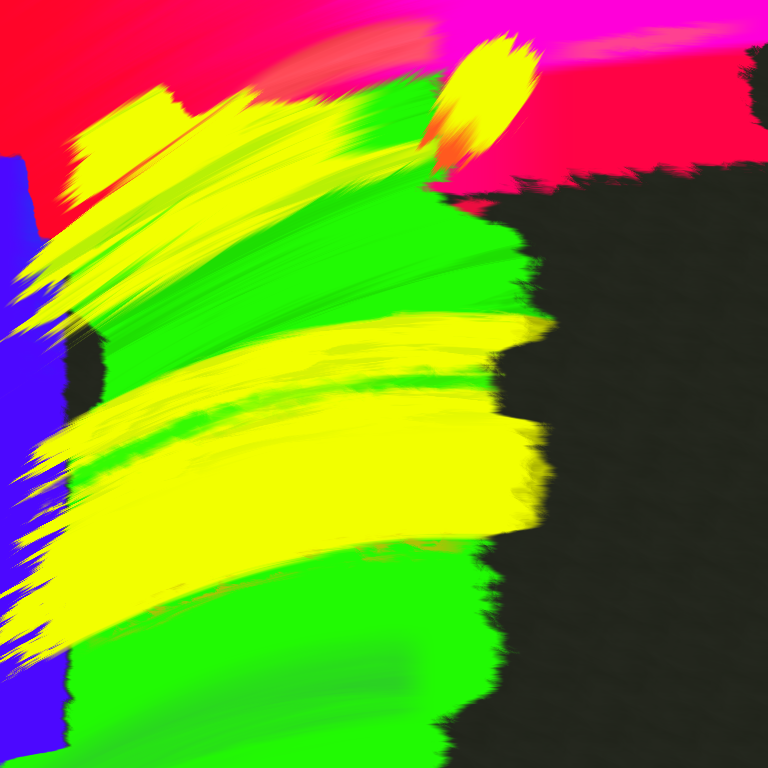
Give the GLSL for this background, as a WebGL 2 fragment shader.

```glsl
#version 300 es
precision highp float;
// Neon paint strokes on a near-black ground: violet, red, green and yellow layers.
// Each layer is a band in curved brush space (along, across), and its edges are
// frayed by bristle streaks made from layered, self-bending sines.
uniform vec2 u_resolution;
out vec4 outColor;

// Streaky field, about -1 to 1; q.x runs along the hairs, q.y across them.
float bristle(vec2 q) {
    float sum = 0.0, amp = 0.5;
    for (int i = 0; i < 6; i++) {
        float k = float(i);
        sum += amp * sin(q.y + 1.3 * k + 1.5 * sin(q.x + 2.3 * k + 0.7 * q.y));
        q = q * vec2(1.6, 1.85) + vec2(2.0 * sum, 3.1);
        amp *= 0.65;
    }
    return sum;
}

float above(float v, float edge, float soft) {
    return smoothstep(edge - soft, edge + soft, v);
}

float band(float v, float low, float high, float soft) {
    return above(v, low, soft) - above(v, high, soft);
}

void main() {
    vec2 p = gl_FragCoord.xy / u_resolution;

    // Brush spaces: the flat sweep, the steep sweep, and the top arc.
    float sag = max(0.6 - p.x, 0.0);
    float flatY = p.y + 0.55 * sag * sag;
    float e = 0.573 - p.x;
    float steepY = p.y + 0.3 * e + 0.38 * e * e;
    float arcY = p.y + 1.38 * e * e;

    float hair = bristle(vec2(p.x * 5.0, flatY * 55.0));
    float fine = bristle(vec2(p.x * 22.0, flatY * 130.0));
    float steep = bristle(vec2(p.x * 5.0 + 2.0, (p.y - 0.75 * p.x) * 50.0));
    float sweep = bristle(vec2(p.x * 4.0, steepY * 50.0));
    float grit = bristle(p * vec2(70.0, 90.0));

    vec3 yellow = vec3(0.95, 1.0, 0.0);
    vec3 green = vec3(0.13, 0.98, 0.01);
    vec3 color = vec3(0.135, 0.148, 0.112) + 0.006 * grit;

    // Violet column on the left
    vec3 violet = mix(vec3(0.3, 0.03, 1.0), vec3(0.14, 0.2, 0.95),
        above(p.y + 0.06 * grit, 0.66, 0.15) * above(p.x, 0.035, 0.03));
    float violetEdge = 0.086 - 0.045 * above(p.y, 0.7, 0.1) + 0.005 * grit;
    color = mix(color, violet, (1.0 - above(p.x, violetEdge, 0.005))
        * (1.0 - above(p.y, 0.805 + 0.012 * grit, 0.008)));

    // Red field, turning magenta at the upper right
    vec3 red = mix(vec3(1.0, 0.02, 0.16), vec3(1.0, 0.0, 0.45), above(p.x + 0.05 * sweep, 0.25, 0.25));
    red = mix(red, vec3(1.0, 0.01, 0.27), above(p.x, 0.68, 0.08));
    float magenta = above(p.x + 0.3 * (p.y - 0.95) + 0.04 * sweep, 0.5, 0.12)
        * above(p.y + 0.005 * hair, 0.91 + 0.1 * (p.x - 0.69), 0.012);
    red = mix(red, vec3(1.0, 0.0, 0.85), magenta);
    float streakY = p.y - 0.926 - 0.16 * (p.x - 0.72);
    red = mix(red, vec3(1.0, 0.32, 0.5), 0.8 * band(streakY + 0.006 * fine, -0.008, 0.012, 0.008)
        * band(p.x, 0.73, 0.95, 0.05));
    float redFoot = mix(0.8, 0.695, above(p.x, 0.04, 0.015));
    redFoot = mix(redFoot, 0.752 + 0.09 * (p.x - 0.6), above(p.x, 0.15, 0.04));
    float redEnd = 1.03 - 0.055 * band(p.y, 0.83, 0.945, 0.02) + 0.012 * grit;
    color = mix(color, red, above(p.y, redFoot + 0.009 * grit + 0.006 * hair, 0.007)
        * (1.0 - above(p.x, redEnd, 0.006)));
    float drop = band(p.x + 0.02 * hair, 0.595, 0.645, 0.01) * band(p.y + 0.006 * grit, 0.72, 0.738, 0.005);
    color = mix(color, vec3(0.93, 0.05, 0.25), drop);

    // Green body with a stepped, frayed right end
    float greenEnd = 0.575 + 0.068 * band(p.y, 0.085, 0.25, 0.025)
        + 0.055 * band(p.y, 0.25, 0.56, 0.02) + 0.12 * band(p.y, 0.56, 0.71, 0.025);
    float greenStart = 0.09 * above(p.y, 0.018, 0.012) + 0.045 * band(p.y, 0.46, 0.58, 0.03);
    vec3 paint = green * (1.0 - 0.11 * above(sweep, 0.35, 0.35) * above(p.y, 0.5, 0.05));
    float dull = band(flatY + 0.012 * hair, 0.08, 0.165, 0.025) * (1.0 - above(p.x, 0.54, 0.03));
    paint = mix(paint, vec3(0.17, 0.82, 0.14), dull * (0.75 + 0.25 * hair));
    float greenMask = above(p.x, greenStart + 0.006 * grit, 0.006)
        * (1.0 - above(p.x, greenEnd + 0.014 * hair + 0.01 * grit, 0.014))
        * (1.0 - above(steepY, 0.915 + 0.012 * steep, 0.008));
    color = mix(color, paint, greenMask);

    // Salmon arc over the red
    float arc = band(arcY + 0.006 * sweep, 0.922, 0.974, 0.009) * band(p.x + 0.02 * sweep, 0.25, 0.575, 0.02);
    color = mix(color, vec3(1.0, 0.34, 0.33) + 0.06 * sweep, 0.85 * arc);

    // Steep yellow sweep, dry and split at both ends
    float steepTop = 0.975 - 0.06 * above(p.x, 0.365, 0.08) + 0.085 * (1.0 - above(p.x, 0.235, 0.035));
    float steepStart = 0.045 + 0.07 * above(steepY, 0.93, 0.08) + 0.055 * steep;
    float steepEnd = 0.465 + 0.1 * band(steepY, 0.79, 0.835, 0.02) + 0.05 * sweep;
    float steepMask = band(steepY, 0.793 + 0.012 * steep, steepTop + 0.018 * steep, 0.007)
        * above(p.x, steepStart, 0.012) * (1.0 - above(p.x, steepEnd, 0.04));
    float dry = above(steep, 0.45 + 0.8 * above(p.x, 0.2, 0.2), 0.3);
    color = mix(color, mix(yellow, vec3(0.72, 0.94, 0.02), above(sweep, 0.4, 0.3)), steepMask * (1.0 - 0.75 * dry));

    // Slanted yellow dab, orange at its foot
    vec2 dab = mat2(0.6, -0.8, 0.8, 0.6) * (p - vec2(0.632, 0.868));
    float dabHair = bristle(vec2(dab.x * 10.0, dab.y * 100.0));
    float dabMask = 1.0 - above(length(dab / vec2(0.1, 0.054)) + 0.24 * dabHair, 0.95, 0.09);
    vec3 dabColor = mix(vec3(1.0, 0.35, 0.12), yellow, above(dab.x + 0.02 * dabHair, -0.06, 0.03));
    color = mix(color, dabColor, dabMask);

    // Broad flat yellow sweep, split by a green gap
    float flatEnd = 0.64 + 0.067 * band(flatY, 0.308, 0.455, 0.008)
        + 0.07 * band(flatY, 0.55, 0.59, 0.012) + 0.012 * hair + 0.006 * grit;
    float flatStart = 0.025 + 0.045 * above(flatY, 0.47, 0.05) + 0.06 * fine;
    float flatMask = band(flatY, 0.302 + 0.008 * hair, 0.591 + 0.006 * fine, 0.006)
        * above(p.x, flatStart, 0.015) * (1.0 - above(p.x, flatEnd, 0.012));
    float gap = band(flatY + 0.009 * hair + 0.004 * grit, 0.497, 0.522, 0.009);
    gap *= 0.9 - 0.5 * band(p.x + 0.03 * grit, 0.3, 0.48, 0.05);
    vec3 sunny = mix(yellow, vec3(0.8, 0.93, 0.02), 0.7 * above(fine, 0.35, 0.35) * above(flatY, 0.46, 0.03));
    sunny *= 1.0 - 0.3 * above(p.x + 0.02 * grit, 0.695, 0.025);
    color = mix(color, sunny, flatMask * (1.0 - gap));

    // Ochre dry streak under the yellow
    float ochre = band(flatY + 0.008 * fine, 0.28, 0.303, 0.007) * band(p.x, 0.13, 0.6, 0.04);
    color = mix(color, vec3(0.78, 0.72, 0.03), ochre * above(grit + hair, 0.0, 0.5) * 0.85);

    outColor = vec4(clamp(color, 0.0, 1.0), 1.0);
}
```
